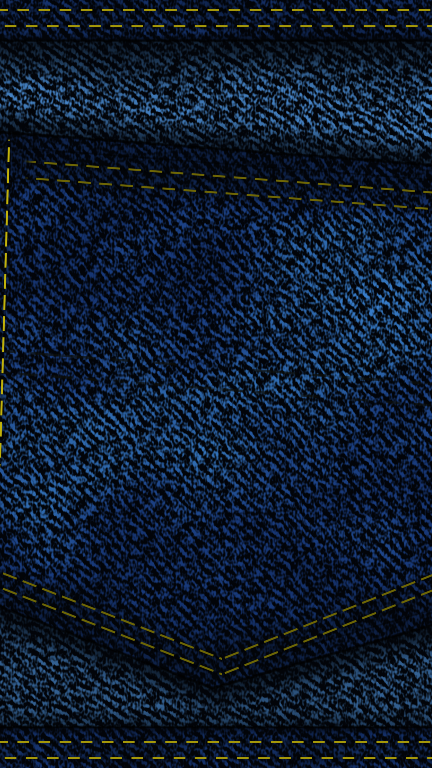
A Shadertoy shader for this texture:

```glsl
// Blue denim with a stitched pocket between two dark hems

const float ASPECT = 0.5625;
const vec3 INK = vec3(0.008, 0.017, 0.035);
const vec3 NAVY = vec3(0.12, 0.29, 0.63);
const vec3 FADED = vec3(0.28, 0.53, 0.79);
const vec3 YELLOW = vec3(0.76, 0.70, 0.04);
const vec3 OLIVE = vec3(0.43, 0.40, 0.02);

vec2 randomGradient(vec2 cell) {
    vec3 h = fract(cell.xyx * vec3(0.1031, 0.1030, 0.0973));
    h += dot(h, h.yzx + 33.33);
    float angle = 6.2832 * fract((h.x + h.y) * h.z);
    return vec2(cos(angle), sin(angle));
}

float gradientNoise(vec2 p) {
    vec2 i = floor(p), f = p - i;
    vec2 u = f * f * f * (f * (f * 6.0 - 15.0) + 10.0);
    vec2 e = vec2(1.0, 0.0);
    float a = dot(randomGradient(i), f);
    float b = dot(randomGradient(i + e.xy), f - e.xy);
    float c = dot(randomGradient(i + e.yx), f - e.yx);
    float d = dot(randomGradient(i + e.xx), f - e.xx);
    return mix(mix(a, b, u.x), mix(c, d, u.x), u.y);
}

// Diagonal ribs broken up by fine thread grain
float twill(vec2 p, float angle) {
    vec2 dir = vec2(cos(angle), -sin(angle));
    vec2 q = vec2(dot(p, dir), dot(p, vec2(-dir.y, dir.x)));
    float warp = gradientNoise(p * 28.0);
    float rib = sin(q.y * 620.0 + warp * 3.0);
    float slub = gradientNoise(q * vec2(75.0, 165.0));
    float grain = gradientNoise(p * vec2(340.0, 215.0) + 17.3);
    return smoothstep(-0.34, 0.68, 0.23 * rib + 0.95 * slub + 0.95 * grain);
}

// Distance along a line, then signed distance above it
vec2 seam(vec2 p, vec2 a, vec2 b) {
    vec2 d = normalize(b - a);
    return vec2(dot(p - a, d), dot(p - a, vec2(-d.y, d.x)));
}

vec2 veeSeam(vec2 p, vec2 left, vec2 tip, vec2 right) {
    return p.x < tip.x ? seam(p, left, tip) : seam(p, tip, right);
}

float band(float d, float halfWidth, float aa) {
    return 1.0 - smoothstep(halfWidth - 0.5 * aa, halfWidth + 0.5 * aa, abs(d));
}

float stitch(vec2 s, float period, float duty, float aa) {
    float along = (fract(s.x / period) - 0.5) * period;
    return band(along, 0.5 * duty * period, aa) * band(s.y, 0.0013, aa);
}

// Lays thread over cloth, with a dark groove around it
vec3 sew(vec3 cloth, vec2 s, vec3 thread, float duty, float mask, float aa) {
    cloth *= 1.0 - 0.5 * mask * exp(-abs(s.y) * 300.0);
    return mix(cloth, thread, mask * stitch(s, 0.0275, duty, aa));
}

float glow(vec2 p, vec2 center, vec2 size) {
    vec2 d = (p - center) / size;
    return exp(-dot(d, d));
}

void mainImage(out vec4 fragColor, in vec2 fragCoord) {
    vec2 p = fragCoord / iResolution.xy * vec2(ASPECT, 1.0);
    float aa = 1.0 / iResolution.y;
    float fold = gradientNoise(p * vec2(9.0, 15.0));

    // Pocket outline
    vec2 mouth = seam(p, vec2(0.0, 0.828), vec2(ASPECT, 0.785));
    vec2 tip = vec2(0.277, 0.104);
    float lower = min(seam(p, vec2(0.0, 0.210), tip).y, seam(p, tip, vec2(ASPECT, 0.186)).y);
    float inside = min(-mouth.y, lower);

    // Faded cloth behind the pocket
    float light = 0.88 + 0.25 * fold;
    light *= mix(0.25, 1.0, smoothstep(0.0, 0.075, 0.947 - p.y));
    light *= mix(0.3, 1.0, smoothstep(0.0, 0.045, -inside));
    light *= mix(0.6, 1.0, smoothstep(0.053, 0.085, p.y));
    light *= 1.0 - 0.25 * step(p.y, 0.3);
    vec3 color = INK + FADED * light * twill(p, 0.6);

    // Pocket cloth with worn patches and shaded rims
    float wear = 0.66 + 0.22 * fold;
    wear += 0.42 * glow(p, vec2(0.47, 0.60), vec2(0.16, 0.13));
    wear += 0.32 * glow(p, vec2(0.20, 0.43), vec2(0.20, 0.10));
    wear += 0.18 * glow(p, vec2(0.03, 0.36), vec2(0.08, 0.15));
    wear *= mix(0.58, 1.0, smoothstep(0.015, 0.085, inside));
    vec3 dye = mix(NAVY, vec3(0.18, 0.41, 0.66), smoothstep(0.65, 1.05, wear));
    vec3 pocket = INK + dye * wear * twill(p, 0.78);
    pocket *= 1.0 - 0.5 * band(inside - 0.019, 0.001, 2.0 * aa);

    // Faint creases across the middle
    for (int i = 0; i < 2; i++) {
        float crease = mouth.y + 0.284 + 0.028 * float(i);
        float broken = smoothstep(-0.15, 0.2, gradientNoise(p * vec2(45.0, 20.0)));
        pocket = mix(pocket, vec3(0.05, 0.055, 0.035), 0.7 * broken * band(crease, 0.0016, aa));
    }

    // Paired pocket stitches
    for (int i = 0; i < 2; i++) {
        float k = float(i);
        vec2 top = mouth + vec2(0.009 * k, 0.0355 + 0.0215 * k);
        pocket = sew(pocket, top, OLIVE, 0.6, smoothstep(0.028, 0.05, p.x), aa);
        vec2 rise = vec2(0.0, 0.020 * k);
        vec2 hem = veeSeam(p, vec2(0.0, 0.235) + rise, vec2(0.289, 0.122) + rise, vec2(ASPECT, 0.231) + rise);
        pocket = sew(pocket, hem, OLIVE, 0.7, 1.0, aa);
    }
    vec2 side = seam(p, vec2(0.0, 0.40), vec2(0.0118, 0.817));
    float sideMask = smoothstep(0.39, 0.40, p.y) * (1.0 - smoothstep(0.815, 0.82, p.y));
    pocket = sew(pocket, side, YELLOW, 0.7, sideMask, aa);
    color = mix(color, pocket, smoothstep(-0.5 * aa, 0.5 * aa, inside));
    color *= 1.0 - 0.75 * band(inside, 0.0018, 2.0 * aa);

    // Dark hems along the top and bottom
    float hemDepth = max(p.y - 0.947, 0.0534 - p.y);
    float hemLight = 0.55 + 0.25 * fold;
    hemLight *= mix(0.35, 1.0, smoothstep(0.0, 0.012, hemDepth));
    vec3 hemCloth = INK + NAVY * hemLight * twill(p, 0.7);
    for (int i = 0; i < 2; i++) {
        float k = float(i);
        vec2 row = vec2(p.x + 0.011 * k, p.y - (p.y > 0.5 ? 0.966 + 0.021 * k : 0.0130 + 0.0209 * k));
        hemCloth = sew(hemCloth, row, YELLOW * 0.85, 0.55, 1.0, aa);
    }
    color = mix(color, hemCloth, smoothstep(-0.5 * aa, 0.5 * aa, hemDepth));
    color *= 1.0 - 0.7 * band(hemDepth, 0.0016, 2.0 * aa);

    fragColor = vec4(clamp(color, 0.0, 1.0), 1.0);
}
```
